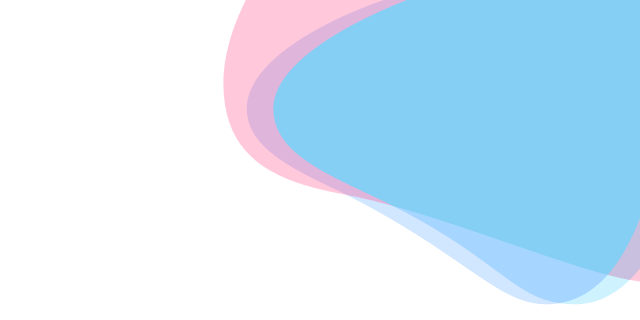
Reproduce this background procedurally as a WebGL 2 fragment shader.

```glsl
#version 300 es
precision highp float;

uniform vec2 u_resolution;
out vec4 outColor;

#define STEPS 20
#define WHITE vec3(1.0)
#define PINK vec3(1.0, 0.79, 0.86)
#define MAUVE vec3(0.88, 0.71, 0.86)
#define SKY vec3(0.52, 0.81, 0.96)
#define PALE_BLUE vec3(0.82, 0.90, 1.0)
#define SOFT_BLUE vec3(0.65, 0.84, 1.0)
#define PALE_CYAN vec3(0.81, 0.95, 1.0)
#define DUSK vec3(0.79, 0.75, 0.87)

vec2 bezier(vec2 a, vec2 b, vec2 c, vec2 d, float t) {
  float s = 1.0 - t;
  return s * s * s * a + 3.0 * s * t * (s * b + t * c) + t * t * t * d;
}

float segmentDistance(vec2 p, vec2 a, vec2 b) {
  vec2 ab = b - a;
  float h = clamp(dot(p - a, ab) / dot(ab, ab), 0.0, 1.0);
  return length(p - a - h * ab);
}

// Extends an outline: x keeps the nearest distance, y flips sign
// whenever a ray going left from p crosses the curve.
void trace(vec2 p, vec2 a, vec2 b, vec2 c, vec2 d, inout vec2 state) {
  vec2 from = a;
  for (int i = 1; i <= STEPS; i++) {
    vec2 to = bezier(a, b, c, d, float(i) / float(STEPS));
    state.x = min(state.x, segmentDistance(p, from, to));
    if ((from.y > p.y) != (to.y > p.y)) {
      float crossX = mix(from.x, to.x, (p.y - from.y) / (to.y - from.y));
      if (crossX < p.x) state.y = -state.y;
    }
    from = to;
  }
}

// Smooth coverage; the outlines are open beyond the top and right sides.
float coverage(vec2 state, float pixel) {
  return clamp(0.5 - state.x * state.y / pixel, 0.0, 1.0);
}

void main() {
  // Canvas spans 2 by 1 units
  vec2 p = gl_FragCoord.xy / u_resolution * vec2(2.0, 1.0);
  float pixel = 1.0 / u_resolution.y;

  // Wide pink sweep
  vec2 state = vec2(9.0, 1.0);
  vec2 side = vec2(0.698, 0.740);
  vec2 waist = vec2(1.073, 0.393);
  trace(p, vec2(0.768, 1.0), vec2(0.724, 0.911), vec2(0.698, 0.823), side, state);
  trace(p, side, vec2(0.698, 0.505), vec2(0.859, 0.432), waist, state);
  trace(p, waist, vec2(1.380, 0.336), vec2(1.797, 0.146), vec2(2.0, 0.120), state);
  float pink = coverage(state, pixel);

  // Outer blue wave
  state = vec2(9.0, 1.0);
  side = vec2(0.771, 0.661);
  waist = vec2(1.073, 0.396);
  vec2 trough = vec2(1.706, 0.049);
  trace(p, vec2(1.198, 1.0), vec2(0.964, 0.917), vec2(0.771, 0.792), side, state);
  trace(p, side, vec2(0.771, 0.536), vec2(0.917, 0.471), waist, state);
  trace(p, waist, vec2(1.448, 0.208), vec2(1.555, 0.049), trough, state);
  trace(p, trough, vec2(1.849, 0.049), vec2(1.938, 0.161), vec2(2.0, 0.318), state);
  float outer = coverage(state, pixel);

  // Inner cyan wave
  state = vec2(9.0, 1.0);
  side = vec2(0.854, 0.661);
  waist = vec2(1.211, 0.365);
  trough = vec2(1.797, 0.049);
  trace(p, vec2(1.271, 1.0), vec2(1.042, 0.909), vec2(0.854, 0.786), side, state);
  trace(p, side, vec2(0.854, 0.516), vec2(1.031, 0.453), waist, state);
  trace(p, waist, vec2(1.576, 0.185), vec2(1.609, 0.049), trough, state);
  trace(p, trough, vec2(1.880, 0.049), vec2(1.948, 0.096), vec2(2.0, 0.161), state);
  float inner = coverage(state, pixel);

  // Blend the colour of every overlap
  vec3 belowPink = mix(mix(WHITE, PALE_BLUE, outer), mix(PALE_CYAN, SOFT_BLUE, outer), inner);
  vec3 insidePink = mix(mix(PINK, MAUVE, outer), mix(DUSK, SKY, outer), inner);
  outColor = vec4(mix(belowPink, insidePink, pink), 1.0);
}
```
